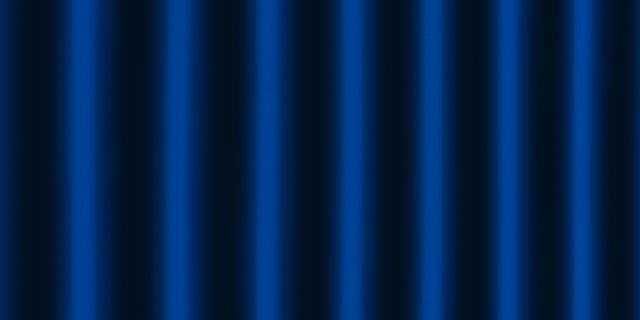
Write a Shadertoy shader that draws this background.

```glsl
// Draws deep blue curtain folds that narrow towards the right, with a fine cloth grain.

const vec3 VALLEY = vec3(0.004, 0.062, 0.122);
const vec3 SLOPE  = vec3(0.000, 0.135, 0.320);
const vec3 RIDGE  = vec3(0.000, 0.258, 0.592);

const vec3  FOLD_PHASE = vec3(-0.802, 6.091, 1.547); // offset, rate, rate growth
const float FOLD_SPLIT = 0.45;    // share of a fold left of its ridge
const float LEFT_WIDTH = 0.18;    // falloff widths, in folds
const float RIGHT_WIDTH = 0.23;
const float FALLOFF_POWER = 1.8;
const float SWAY = 0.0018;        // sideways drift, in canvas widths
const float GRAIN_CELLS = 230.0;  // grain cells per canvas height
const float GRAIN_STRENGTH = 0.07;

vec2 hash22(vec2 p) {
    vec3 q = fract(p.xyx * vec3(0.1031, 0.1030, 0.0973));
    q += dot(q, q.yzx + 33.33);
    return fract((q.xx + q.yz) * q.zy);
}

// Distance to the nearest jittered cell point
float cellular(vec2 p) {
    vec2 cell = floor(p), local = fract(p);
    float nearest = 2.0;
    for (int y = -1; y <= 1; y++) {
        for (int x = -1; x <= 1; x++) {
            vec2 offset = vec2(x, y);
            vec2 toPoint = offset + hash22(cell + offset) - local;
            nearest = min(nearest, dot(toPoint, toPoint));
        }
    }
    return sqrt(nearest);
}

// Brightness across one fold: steep on the left, softer on the right
float foldProfile(float phase) {
    float d = fract(phase + FOLD_SPLIT) - FOLD_SPLIT;
    float width = d < 0.0 ? LEFT_WIDTH : RIGHT_WIDTH;
    return exp(-pow(abs(d) / width, FALLOFF_POWER));
}

void mainImage(out vec4 fragColor, in vec2 fragCoord) {
    vec2 uv = fragCoord / iResolution.xy;
    vec2 cloth = fragCoord / iResolution.y;

    // Slight slant and waver of the hanging cloth
    float x = uv.x - SWAY * (uv.y - 0.5 + 0.4 * sin(5.0 * uv.y + 9.0 * uv.x));
    float phase = FOLD_PHASE.x + x * (FOLD_PHASE.y + x * FOLD_PHASE.z);
    float light = foldProfile(phase);

    // Dark valley to blue slope to bright ridge
    vec3 color = mix(VALLEY, SLOPE, smoothstep(0.0, 0.42, light) * 0.35 + light * 1.55 * (1.0 - smoothstep(0.0, 0.42, light)) + 0.65 * smoothstep(0.0, 0.42, light));
    color = mix(color, RIDGE, smoothstep(0.30, 1.0, light));

    // Ridges gain a little light towards the right
    color *= 1.0 + 0.06 * (uv.x - 0.5) * light;

    // Woven grain
    float grain = cellular(cloth * GRAIN_CELLS) - 0.5;
    color *= 1.0 + GRAIN_STRENGTH * grain;

    fragColor = vec4(color, 1.0);
}
```
